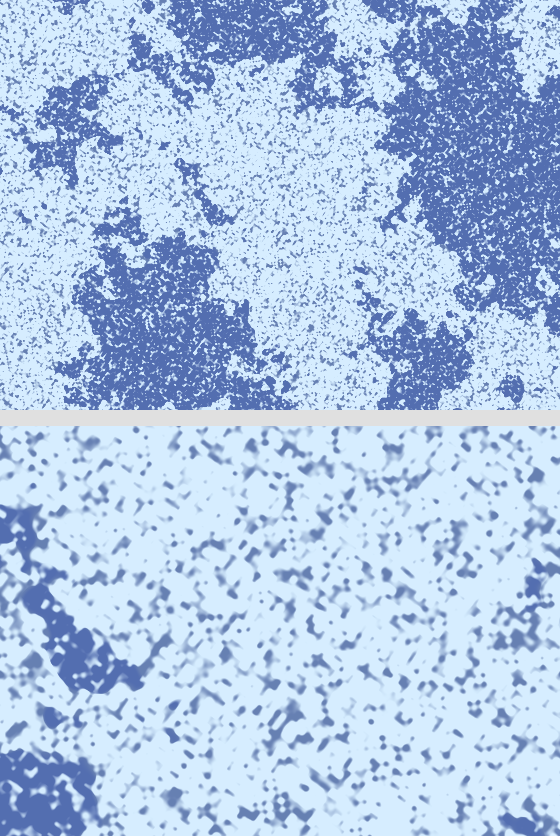
Top: the whole. Bottom: its middle third, enlarged.
Write a Shadertoy shader that draws this texture.

```glsl
// Ragged pale and blue domains, speckled with fine grain, like a two-state spin lattice.

const vec3 PALE = vec3(0.838, 0.930, 1.000);
const vec3 DEEP_BLUE = vec3(0.325, 0.430, 0.690);
const vec3 SLATE_BLUE = vec3(0.400, 0.500, 0.700);

const float PALE_BIAS = 0.03;       // shifts the share of pale area
const float SWELL_COLUMNS = 0.22;   // strength of the upright broad wave
const float SWELL_DIAGONAL = 0.28;  // strength of the slanted broad wave
const float PATCH_FREQ = 4.0;       // largest patches per canvas height
const float PATCH_GAIN = 0.80;      // roughness of the domain borders
const int PATCH_OCTAVES = 5;
const float BORDER_WIDTH = 0.05;
const float GRAIN_FREQ = 200.0;     // grains per canvas height
const float GRAIN_MARGIN = 0.35;    // higher means fewer stray grains
const float GRAIN_SOFTNESS = 0.27;

const float TAU = 6.2831853;
const mat2 TURN = mat2(0.8, 0.6, -0.6, 0.8);

float hash(vec2 cell) {
    vec3 q = fract(vec3(cell.xyx) * 0.1031);
    q += dot(q, q.yzx + 33.33);
    return fract((q.x + q.y) * q.z);
}

// Smooth value noise from -1 to 1
float noise(vec2 p) {
    vec2 cell = floor(p);
    vec2 f = fract(p);
    f = f * f * (3.0 - 2.0 * f);
    float low = mix(hash(cell), hash(cell + vec2(1.0, 0.0)), f.x);
    float high = mix(hash(cell + vec2(0.0, 1.0)), hash(cell + vec2(1.0, 1.0)), f.x);
    return 2.0 * mix(low, high, f.y) - 1.0;
}

// Broad layout of the domains
float swell(vec2 uv) {
    return SWELL_COLUMNS * cos(TAU * 1.8 * uv.x)
         + SWELL_DIAGONAL * cos(TAU * (uv.x + 1.06 * uv.y));
}

// Rough islands and inlets, each octave turned to hide the lattice
float patches(vec2 p) {
    float sum = 0.0;
    float amplitude = 0.5;
    p = p * PATCH_FREQ + 17.3;
    for (int i = 0; i < PATCH_OCTAVES; i++) {
        sum += amplitude * noise(p);
        p = TURN * p * 2.03 + 9.7;
        amplitude *= PATCH_GAIN;
    }
    return sum;
}

float grain(vec2 p) {
    vec2 q = TURN * p * GRAIN_FREQ + 300.0;
    return 0.68 * noise(q) + 0.32 * noise(TURN * q * 0.5 + 71.0);
}

void mainImage(out vec4 fragColor, in vec2 fragCoord) {
    vec2 uv = fragCoord / iResolution.xy;
    vec2 p = fragCoord / iResolution.y;

    // Domain: 0 in blue areas, 1 in pale areas
    float field = swell(uv) + patches(p) + PALE_BIAS;
    float domain = smoothstep(-BORDER_WIDTH, BORDER_WIDTH, field);

    // Grains flip the tone here and there inside each domain
    float spin = grain(p) + mix(-GRAIN_MARGIN, GRAIN_MARGIN, domain);
    float tone = smoothstep(-GRAIN_SOFTNESS, GRAIN_SOFTNESS, spin);

    vec3 ink = mix(DEEP_BLUE, SLATE_BLUE, domain);
    fragColor = vec4(mix(ink, PALE, tone), 1.0);
}
```
